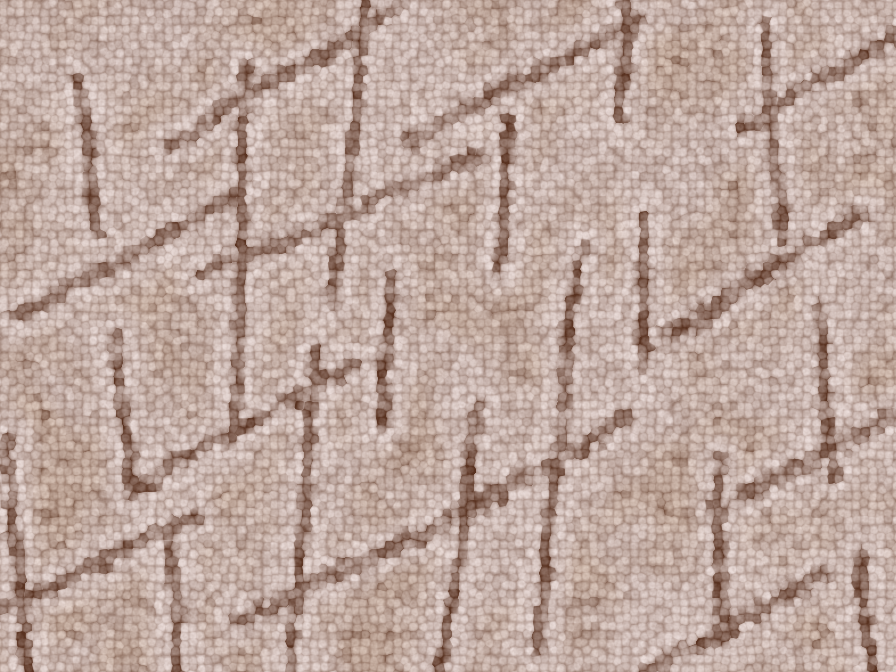
This texture is drawn by a Shadertoy shader. Its source:

```glsl
const vec3 PILE_DARK = vec3(0.35, 0.195, 0.125);
const vec3 PILE_LIGHT = vec3(0.885, 0.825, 0.81);
const vec3 BEIGE_TINT = vec3(1.01, 0.995, 0.955);
const float TUFT_ROWS = 82.0;
const float WIDTH = 1.3333;

vec2 hash2(vec2 p) {
    vec3 h = fract(p.xyx * vec3(0.1031, 0.1030, 0.0973));
    h += dot(h, h.yzx + 33.33);
    return fract((h.xx + h.yz) * h.zy);
}

float cornerSlope(vec2 cell, vec2 f, vec2 corner) {
    return dot(hash2(cell + corner + 200.0) * 2.0 - 1.0, f - corner);
}

float gradientNoise(vec2 p) {
    vec2 cell = floor(p), f = fract(p);
    vec2 u = f * f * f * (f * (f * 6.0 - 15.0) + 10.0);
    float low = mix(cornerSlope(cell, f, vec2(0, 0)), cornerSlope(cell, f, vec2(1, 0)), u.x);
    float high = mix(cornerSlope(cell, f, vec2(0, 1)), cornerSlope(cell, f, vec2(1, 1)), u.x);
    return mix(low, high, u.y);
}

float segmentDistance(vec2 p, vec2 centre, vec2 halfSpan) {
    vec2 d = p - centre;
    float along = clamp(dot(d, halfSpan) / dot(halfSpan, halfSpan), -1.0, 1.0);
    return length(d - halfSpan * along);
}

// Softly blended tuft: centre in xy, random tone in z, distance to centre in w
vec4 tuftAt(vec2 p, float rows) {
    vec2 g = p * rows, cell = floor(g);
    vec3 sum = vec3(0.0);
    float total = 0.0, nearest = 9.0;
    for (int j = -1; j <= 1; j++)
    for (int i = -1; i <= 1; i++) {
        vec2 id = cell + vec2(i, j);
        vec2 jitter = hash2(id + 50.0);
        vec2 centre = id + 0.5 + 0.5 * (jitter - 0.5);
        float d = length(g - centre);
        float weight = exp(-14.0 * d * d);
        sum += weight * vec3(centre / rows, hash2(id + 90.0).x);
        total += weight;
        nearest = min(nearest, d);
    }
    return vec4(sum / total, nearest);
}

// Long upright strokes that lean outward at the sides and inward in the middle
float uprightDistance(vec2 p) {
    float d = 9.0;
    for (int i = 0; i < 17; i++) {
        float n = float(i);
        vec2 h = hash2(vec2(n, 7.0));
        float x = (n + 0.2 + 0.6 * h.x) / 17.0 * WIDTH;
        float lean = -0.11 * cos(6.2832 * x / WIDTH) + 0.06 * (h.y - 0.5);
        float halfLength = 0.11 + 0.22 * h.y * h.y;
        vec2 centre = vec2(x, fract(n * 0.618 + 0.15));
        d = min(d, segmentDistance(p, centre, halfLength * vec2(lean, 1.0)));
    }
    return d;
}

// Slanting strokes on a staggered grid
float slantDistance(vec2 p) {
    float d = 9.0;
    for (int i = 0; i < 12; i++) {
        vec2 cell = vec2(i % 3, i / 3);
        vec2 h = hash2(cell + 31.0);
        float stagger = 0.35 * mod(cell.y, 2.0);
        vec2 centre = (cell + vec2(0.1 + stagger, 0.2) + 0.55 * h) * vec2(WIDTH / 3.0, 0.25);
        float angle = 0.48 + 0.16 * (h.x - 0.5);
        d = min(d, segmentDistance(p, centre, mix(0.14, 0.23, h.y) * vec2(cos(angle), sin(angle))));
    }
    return d;
}

void mainImage(out vec4 fragColor, in vec2 fragCoord) {
    vec2 p = fragCoord / iResolution.y;
    vec4 tuft = tuftAt(p, TUFT_ROWS);

    // Strokes follow the tufts, so their edges are ragged
    vec2 q = mix(p, tuft.xy, 0.7);
    vec2 bent = q + 0.014 * vec2(gradientNoise(q * 7.0), gradientNoise(q * 7.0 + 40.0));
    float ragged = gradientNoise(q * 42.0) + 0.6 * gradientNoise(q * 85.0 + 9.0);
    float upright = uprightDistance(bent);
    float slant = slantDistance(bent);
    float uprightInk = smoothstep(0.014, 0.004, upright + 0.010 * ragged);
    float slantInk = 0.9 * smoothstep(0.017, 0.004, slant + 0.018 * ragged);
    float wear = clamp(0.85 + 0.9 * gradientNoise(q * 28.0 + 3.0), 0.35, 1.0);
    float ink = max(uprightInk, slantInk) * wear;

    // Pale border around strokes, mottled beige ground elsewhere
    float halo = smoothstep(0.06, 0.015, min(upright, slant));
    float cloud = gradientNoise(q * 6.0) + 0.6 * gradientNoise(q * 17.0 + 20.0);
    float mottle = smoothstep(-0.35, 0.5, cloud) * (1.0 - halo);
    float streak = smoothstep(0.05, 0.4, gradientNoise(q * vec2(38.0, 62.0) + 60.0));

    // Rounded loops with shadowed gaps and fine fibres
    float gap = smoothstep(0.28, 0.72, tuft.w);
    float fibre = gradientNoise(p * 170.0) + 0.5 * gradientNoise(p * 300.0);
    float tone = 0.87 + 0.06 * halo - 0.10 * mottle - streak * (0.07 + 0.20 * mottle);
    tone += 0.20 * (tuft.z - 0.5) - 0.24 * gap + 0.13 * fibre;
    tone -= ink * (0.60 - 0.22 * (tuft.z - 0.5));

    vec3 color = mix(PILE_DARK, PILE_LIGHT, clamp(tone, 0.0, 1.06));
    color *= mix(vec3(1.0), BEIGE_TINT, mottle);
    fragColor = vec4(color, 1.0);
}
```
